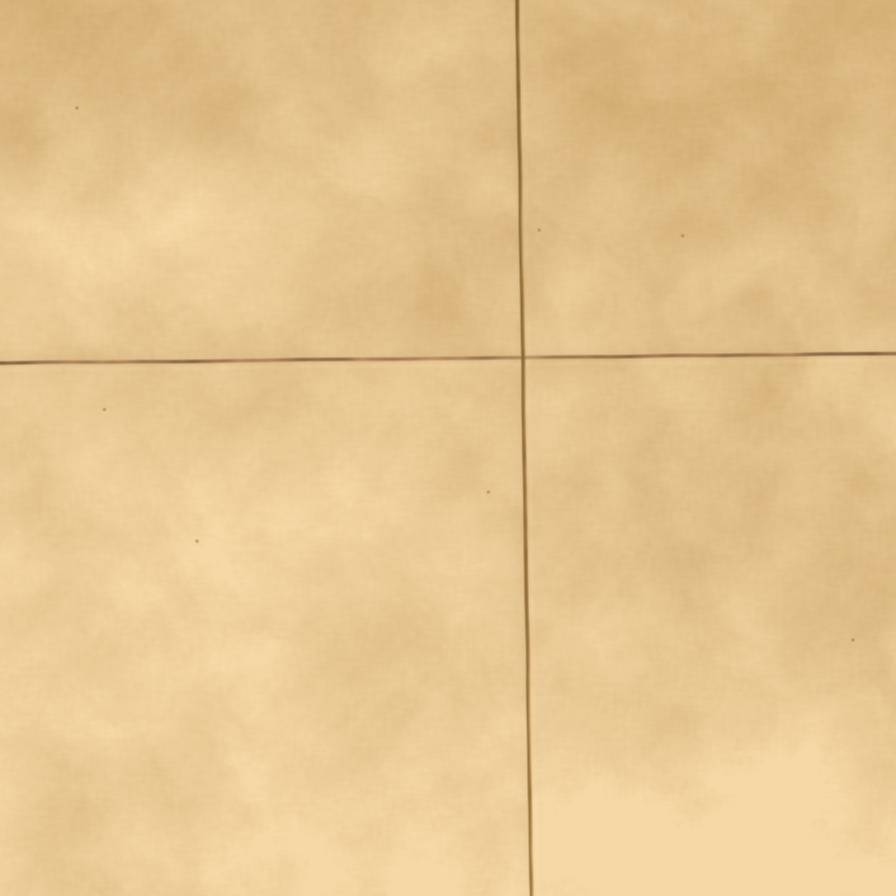
A Shadertoy shader for this texture:

```glsl
#define JOINT_CENTER vec2(0.585, 0.600)
#define JOINT_SLOPE vec2(-0.0156, 0.0105)
#define JOINT_HALF_WIDTH vec2(0.0021, 0.0019)
#define JOINT_SOFTNESS 0.0016
#define CLOUD_SCALE 3.2
#define CLOUD_STRENGTH 0.85
#define GRAIN_STRENGTH 0.06
#define SHADE_COLOR vec3(0.800, 0.650, 0.420)
#define LIGHT_COLOR vec3(0.962, 0.848, 0.650)
#define OLIVE_JOINT vec3(0.63, 0.47, 0.23)
#define BROWN_JOINT vec3(0.60, 0.43, 0.29)
#define SPECK_COLOR vec3(0.66, 0.46, 0.24)

vec2 hash2(vec2 p) {
    vec3 q = fract(p.xyx * vec3(0.1031, 0.1030, 0.0973));
    q += dot(q, q.yzx + 33.33);
    return fract((q.xx + q.yz) * q.zy);
}

float cornerSlope(vec2 cell, vec2 corner, vec2 f) {
    float angle = 6.2832 * hash2(cell + corner).x;
    return dot(vec2(cos(angle), sin(angle)), f - corner);
}

float gradientNoise(vec2 p) {
    vec2 cell = floor(p), f = p - cell;
    vec2 u = f * f * f * (f * (f * 6.0 - 15.0) + 10.0);
    float low = mix(cornerSlope(cell, vec2(0, 0), f), cornerSlope(cell, vec2(1, 0), f), u.x);
    float high = mix(cornerSlope(cell, vec2(0, 1), f), cornerSlope(cell, vec2(1, 1), f), u.x);
    return mix(low, high, u.y);
}

float fbm(vec2 p) {
    float sum = 0.0, amplitude = 0.5;
    for (int i = 0; i < 5; i++) {
        sum += amplitude * gradientNoise(p);
        p = mat2(1.6, 1.2, -1.2, 1.6) * p + 17.3;
        amplitude *= 0.55;
    }
    return sum;
}

// Soft elliptical patch of light or shade
float patchAt(vec2 p, vec2 center, vec2 radius) {
    vec2 d = (p - center) / radius;
    return exp(-dot(d, d));
}

float coverage(float dist, float halfWidth, float blur) {
    return 1.0 - smoothstep(halfWidth - blur, halfWidth + blur, dist);
}

void mainImage(out vec4 fragColor, in vec2 fragCoord) {
    vec2 uv = fragCoord / iResolution.xy;
    float pixel = 1.0 / min(iResolution.x, iResolution.y);
    float blur = max(pixel, JOINT_SOFTNESS);

    // Signed distances to the two slightly tilted joints
    vec2 wobble = 0.0010 * vec2(gradientNoise(vec2(3.5, uv.y * 14.0)),
                                gradientNoise(vec2(uv.x * 14.0, 7.5)));
    vec2 joint = uv - JOINT_CENTER - JOINT_SLOPE * (uv.yx - 0.5) + wobble;
    vec2 tile = step(0.0, joint);

    // Broad lighting across the floor
    float tone = 0.92 - 0.42 * uv.y;
    tone -= 0.22 * patchAt(uv, vec2(0.92, 0.87), vec2(0.30, 0.22));
    tone -= 0.26 * patchAt(uv, vec2(0.90, 0.37), vec2(0.24, 0.17));
    tone -= 0.20 * patchAt(uv, vec2(0.08, 0.92), vec2(0.25, 0.13));
    tone -= 0.14 * patchAt(uv, vec2(0.42, 0.18), vec2(0.14, 0.10));
    tone -= 0.12 * patchAt(uv, vec2(0.42, 0.66), vec2(0.16, 0.06));
    tone -= 0.14 * patchAt(uv, vec2(0.05, 0.52), vec2(0.26, 0.07));
    tone += 0.24 * patchAt(uv, vec2(0.05, 0.71), vec2(0.26, 0.08));
    tone += 0.16 * patchAt(uv, vec2(0.26, 0.80), vec2(0.16, 0.08));
    tone += 0.12 * patchAt(uv, vec2(0.20, 0.34), vec2(0.22, 0.16));
    tone += 0.22 * patchAt(uv, vec2(0.88, 0.05), vec2(0.34, 0.10));

    // Mottling differs from tile to tile; grain is fine and fibrous
    vec2 tileOffset = 23.0 * tile + 5.0;
    float cloud = fbm(uv * CLOUD_SCALE + tileOffset);
    float blotch = fbm(uv * CLOUD_SCALE * 2.7 + tileOffset.yx + cloud);
    float grain = gradientNoise(uv * vec2(190.0, 70.0))
                + gradientNoise(uv * vec2(60.0, 210.0));
    tone += CLOUD_STRENGTH * (0.55 * cloud + 0.60 * blotch) + GRAIN_STRENGTH * grain;
    vec3 color = mix(SHADE_COLOR, LIGHT_COLOR, clamp(tone - 0.02, 0.05, 1.0));

    // A few faint specks, one chance in each coarse cell
    vec2 speckCell = floor(uv * 6.0);
    vec2 seed = hash2(speckCell + 31.7);
    vec2 speckOffset = fract(uv * 6.0) - 0.15 - 0.7 * seed;
    float speckShown = step(0.86, hash2(speckCell + 8.3).y);
    float speck = coverage(length(speckOffset) / 6.0, 0.0018, max(pixel, 0.0014));
    color = mix(color, SPECK_COLOR, 0.6 * speckShown * speck);

    // Pale bevel beside each joint, then a faint stain around it
    vec2 bevel = exp(-pow((joint + vec2(-0.006, 0.007)) / 0.003, vec2(2.0)));
    color += 0.02 * (bevel.x + bevel.y);
    vec2 stain = exp(-abs(joint) / 0.006);
    color *= 1.0 - 0.05 * max(stain.x, stain.y);

    // Brown horizontal joint, worn along its length
    float wearX = gradientNoise(vec2(uv.x * 14.0, 2.5)) + 0.5 * gradientNoise(vec2(uv.x * 55.0, 4.5));
    vec3 brown = BROWN_JOINT * (1.0 + 0.20 * wearX);
    float brownCover = coverage(abs(joint.y), JOINT_HALF_WIDTH.y, blur);
    color = mix(color, brown, (0.85 - 0.25 * wearX) * brownCover);

    // Olive vertical joint with a darker core that fades in and out
    float wearY = gradientNoise(vec2(8.5, uv.y * 12.0)) + 0.5 * gradientNoise(vec2(6.5, uv.y * 50.0));
    vec3 olive = OLIVE_JOINT * (1.06 - 0.14 * uv.y + 0.18 * wearY);
    float oliveCover = coverage(abs(joint.x), JOINT_HALF_WIDTH.x, blur);
    color = mix(color, olive, (0.88 - 0.2 * wearY) * oliveCover);
    float core = coverage(abs(joint.x + 0.0006), 0.0006, blur);
    color *= 1.0 - core * (0.18 + 0.25 * wearY);

    fragColor = vec4(clamp(color, 0.0, 1.0), 1.0);
}
```
